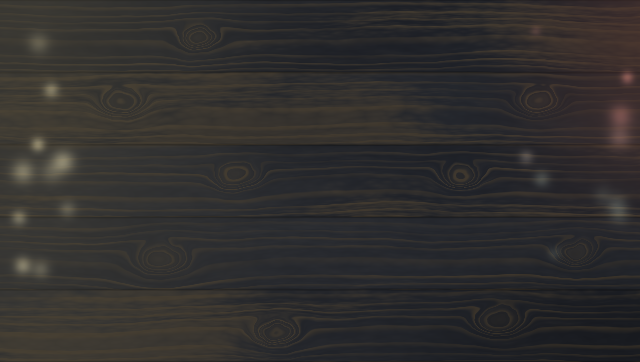
Give the GLSL for this texture, as a Shadertoy shader.

```glsl
// Dark stained wooden planks with pale grain lines that part around knots,
// under a warm haze and soft out-of-focus lights at the left and right.
// Grain is the contour of a height field bent by layered sines and knots.

const float PLANKS = 5.0;
const float RINGS_PER_HEIGHT = 36.0;
const int KNOTS = 9;
const int LIGHTS = 20;
const vec2 KNOT_RADIUS = vec2(0.032, 0.058);   // smallest, largest
const vec2 LIGHT_RADIUS = vec2(0.016, 0.036);  // smallest, largest
const vec3 STAIN_DARK = vec3(0.112, 0.122, 0.148);
const vec3 STAIN_LIGHT = vec3(0.172, 0.182, 0.205);
const vec3 BARE_WOOD = vec3(0.255, 0.225, 0.185);
const vec3 OLIVE_HAZE = vec3(0.330, 0.305, 0.235);
const vec3 RED_HAZE = vec3(0.330, 0.205, 0.180);
const vec3 CREAM_LIGHT = vec3(0.34, 0.32, 0.24);
const vec3 GREY_LIGHT = vec3(0.19, 0.21, 0.18);
const vec3 ROSE_LIGHT = vec3(0.33, 0.19, 0.17);

float hash(float n) {
    return fract(sin(n * 127.1 + 3.7) * 4375.85);
}

vec2 hash2(vec2 p) {
    vec2 k = vec2(dot(p, vec2(127.1, 311.7)), dot(p, vec2(269.5, 183.3)));
    return fract(sin(k) * 4375.85);
}

// Layered sines, roughly -1 to 1
float waves(vec2 p) {
    float sum = 0.0, amp = 0.5;
    for (int i = 0; i < 4; i++) {
        sum += amp * sin(p.x + 1.4 * sin(p.y + 0.6 * p.x));
        p = mat2(0.8, 0.6, -0.6, 0.8) * p * 1.8 + 2.3;
        amp *= 0.58;
    }
    return sum;
}

// Cellular noise: distance to the nearest scattered point
float cells(vec2 p) {
    vec2 cell = floor(p);
    float nearest = 1.0;
    for (int y = -1; y <= 1; y++)
        for (int x = -1; x <= 1; x++) {
            vec2 c = cell + vec2(x, y);
            nearest = min(nearest, length(c + hash2(c) - p));
        }
    return nearest;
}

// Grain height in x, closeness to a knot in y
vec2 grainField(vec2 p, float plank, float aspect) {
    float height = p.y, heart = 0.0;
    for (int i = 0; i < KNOTS; i++) {
        float n = float(i);
        if (mod(n, PLANKS) != plank) continue;
        float radius = mix(KNOT_RADIUS.x, KNOT_RADIUS.y, hash(n + 5.0));
        float offset = 0.04 * (hash(n + 20.0) - 0.5);
        vec2 centre = vec2(aspect * fract(0.43 + 0.47 * n), (plank + 0.5) / PLANKS + offset);
        vec2 d = p - centre;
        d += 0.006 * vec2(waves(p * 30.0 + n), waves(p * 26.0 - n));
        float r = length(d / (radius * vec2(1.6, 1.0)));
        height -= d.y * exp(-0.6 * r * r);
        height += 0.11 * exp(-1.4 * r * r);
        heart += exp(-1.1 * r * r);
    }
    height += 0.014 * waves(vec2(p.x * 2.6 + plank * 7.0, p.y * 6.0));
    height += 0.0016 * waves(p * vec2(22.0, 50.0));
    height += 0.011 * sin(height * 47.0 + plank * 3.0);
    return vec2(height, heart);
}

vec3 wood(vec2 p, float aspect) {
    float plank = min(floor(p.y * PLANKS), PLANKS - 1.0);
    vec2 field = grainField(p, plank, aspect);
    float ring = field.x * RINGS_PER_HEIGHT;
    float t = fract(ring);
    float streak = waves(vec2(p.x * 14.0, field.x * 120.0));
    float fleck = 1.0 - cells(vec2(p.x * 24.0, field.x * 130.0));

    // Each ring fades in slowly and ends sharply
    float line = smoothstep(0.50, 0.90, t) * (1.0 - smoothstep(0.90, 1.0, t));
    float strength = 0.45 + 0.55 * hash(floor(ring) + plank * 31.0);
    strength *= 0.8 + 0.35 * waves(vec2(p.x * 5.0, ring * 0.5));

    // Worn areas where bare wood shows through the stain
    float patches = waves(vec2(p.x * 1.5 + plank * 2.7, field.x * 9.0 + plank * 4.0));
    float worn = smoothstep(0.05, 0.85, patches + 0.35 * (fleck - 0.5) + 0.15 * streak);
    worn = max(worn, 0.65 * smoothstep(0.15, 0.9, field.y) * (0.55 + 0.45 * t));
    float bare = clamp(line * strength + 0.6 * worn + 0.07 * streak, 0.0, 1.0);

    float depth = 0.5 + 0.4 * waves(p * vec2(1.8, 3.5) + plank) + 0.12 * streak;
    vec3 col = mix(mix(STAIN_DARK, STAIN_LIGHT, clamp(depth, 0.0, 1.0)), BARE_WOOD, bare);
    col *= 0.97 + 0.07 * (fleck - 0.5);

    // Dark seams between the planks
    float seam = abs(p.y - round(p.y * PLANKS) / PLANKS + 0.001 * waves(p * 9.0));
    return col * (1.0 - 0.28 * (1.0 - smoothstep(0.0, 0.005, seam)));
}

void mainImage(out vec4 fragColor, in vec2 fragCoord) {
    float aspect = iResolution.x / iResolution.y;
    vec2 p = fragCoord / iResolution.y;
    float across = p.x / aspect;
    vec3 col = wood(p, aspect);

    // Coloured haze at both sides, darker lower right corner
    col = mix(col, OLIVE_HAZE, 0.48 * exp(-across * across * 9.0) * (0.6 + 0.4 * p.y));
    float redness = smoothstep(0.72, 1.05, across) * smoothstep(0.25, 0.75, p.y);
    col = mix(col, RED_HAZE, 0.5 * redness);
    col *= 1.0 - 0.22 * smoothstep(0.4, 1.0, across) * smoothstep(0.45, 0.0, p.y);

    // Soft lights, alternating between the two sides
    for (int i = 0; i < LIGHTS; i++) {
        float n = float(i);
        bool left = i % 2 == 0;
        float x = left ? 0.01 + 0.11 * hash(n) : 1.0 - 0.27 * pow(hash(n), 1.6);
        float y = 0.25 + 0.68 * hash(n + 40.0);
        float radius = mix(LIGHT_RADIUS.x, LIGHT_RADIUS.y, hash(n + 70.0));
        float r = length(p - vec2(x * aspect, y)) / radius;
        vec3 tint = left ? CREAM_LIGHT : mix(GREY_LIGHT, ROSE_LIGHT, smoothstep(0.5, 0.7, y));
        col += tint * (0.35 + 0.65 * hash(n + 90.0)) * exp(-1.3 * r * r);
    }
    fragColor = vec4(col, 1.0);
}
```
